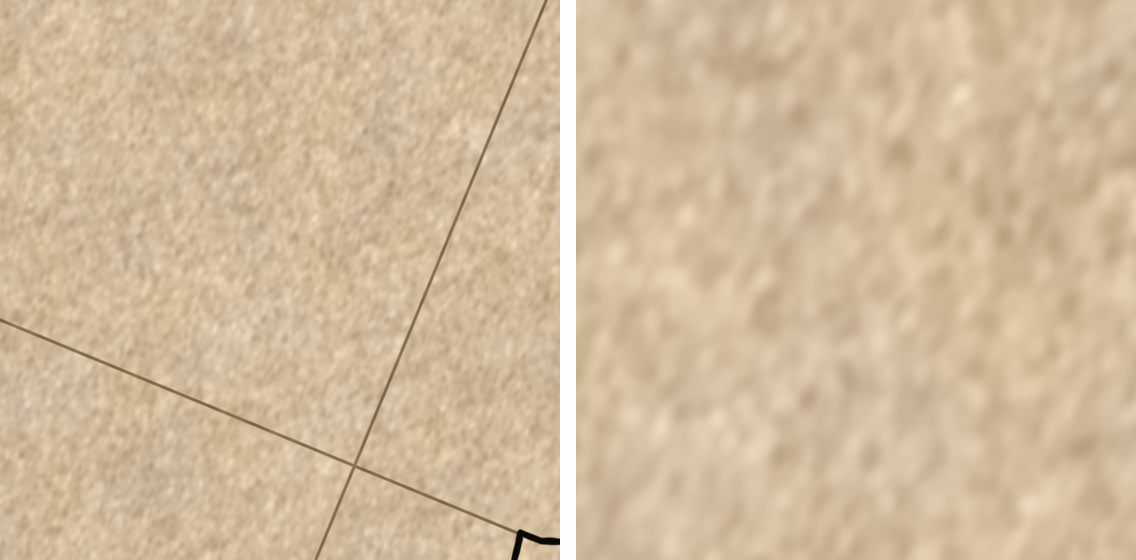
Left, the full canvas; right, a detail of the centre.
Write a WebGL 1 fragment shader that draws this texture.

```glsl
precision highp float;

uniform vec2 u_resolution;

const vec3 PAPER = vec3(0.816, 0.730, 0.608);
const vec3 SHADE_TINT = vec3(0.96, 1.03, 1.10);
const vec3 RULE_COLOR = vec3(0.44, 0.36, 0.23);
const vec3 INK_COLOR = vec3(0.04, 0.035, 0.03);

const vec2 GRID_ORIGIN = vec2(0.633, 0.168);
const vec2 GRID_AXIS = vec2(0.925, -0.381);
const float GRID_SPACING = 1.2;
const float RULE_HALF_WIDTH = 0.0027;
const float RULE_SOFTNESS = 0.0014;
const float RULE_OPACITY = 0.85;
const float RULE_END = 0.32;

const vec2 INK_BOTTOM = vec2(0.916, -0.010);
const vec2 INK_CORNER = vec2(0.930, 0.049);
const vec2 INK_BEND = vec2(0.966, 0.034);
const vec2 INK_RIGHT = vec2(1.010, 0.032);
const float INK_HALF_WIDTH = 0.0054;
const float INK_WOBBLE = 0.0012;

const float FINE_CELLS = 98.0;
const float MEDIUM_CELLS = 52.0;
const float PATCH_CELLS = 13.0;
const float BROAD_CELLS = 4.0;
const float FIBER_STRETCH = 1.2;

vec3 hash3(vec2 p) {
    vec3 q = vec3(dot(p, vec2(127.1, 311.7)),
                  dot(p, vec2(269.5, 183.3)),
                  dot(p, vec2(419.2, 371.9)));
    return fract(sin(q) * 43758.55);
}

// Cellular grain: one soft light or dark fleck per cell
float flecks(vec2 p) {
    vec2 cell = floor(p);
    vec2 local = fract(p);
    float total = 0.0;
    for (int y = -1; y <= 1; y++) {
        for (int x = -1; x <= 1; x++) {
            vec2 offset = vec2(float(x), float(y));
            vec3 h = hash3(cell + offset);
            vec2 delta = offset + h.xy - local;
            float falloff = max(0.0, 1.0 - dot(delta, delta));
            total += (2.0 * h.z - 1.0) * falloff * falloff;
        }
    }
    return total;
}

vec2 toGrid(vec2 p) {
    return vec2(dot(p, GRID_AXIS), dot(p, vec2(-GRID_AXIS.y, GRID_AXIS.x)));
}

float segmentDistance(vec2 p, vec2 a, vec2 b) {
    vec2 ab = b - a;
    float t = clamp(dot(p - a, ab) / dot(ab, ab), 0.0, 1.0);
    return length(p - a - ab * t);
}

float stroke(float distance, float halfWidth, float softness) {
    return 1.0 - smoothstep(halfWidth - softness, halfWidth + softness, distance);
}

vec3 paper(vec2 uv) {
    vec2 fiber = toGrid(uv) * vec2(FIBER_STRETCH, 1.0 / FIBER_STRETCH);
    float shade = 0.052 * flecks(fiber * FINE_CELLS)
                + 0.038 * flecks(fiber * MEDIUM_CELLS + 17.3)
                + 0.016 * flecks(uv * PATCH_CELLS + 41.7)
                + 0.012 * flecks(uv * BROAD_CELLS + 73.1);

    // Faint gray and yellow staining
    float stain = 0.016 * flecks(uv * PATCH_CELLS + 95.2);
    return PAPER + SHADE_TINT * shade + vec3(-0.2, 0.0, 1.0) * stain;
}

float ruledLines(vec2 uv, float pixel) {
    vec2 grid = toGrid(uv - GRID_ORIGIN);
    vec2 d = abs(mod(grid + 0.5 * GRID_SPACING, GRID_SPACING) - 0.5 * GRID_SPACING);
    float softness = max(RULE_SOFTNESS, pixel);
    float across = stroke(d.y, RULE_HALF_WIDTH, softness);
    across *= 1.0 - smoothstep(RULE_END - pixel, RULE_END + pixel, grid.x);
    return max(stroke(d.x, RULE_HALF_WIDTH, softness), across);
}

float inkOutline(vec2 uv, float pixel) {
    float d = segmentDistance(uv, INK_BOTTOM, INK_CORNER);
    d = min(d, segmentDistance(uv, INK_CORNER, INK_BEND));
    d = min(d, segmentDistance(uv, INK_BEND, INK_RIGHT));
    d += INK_WOBBLE * flecks(uv * MEDIUM_CELLS);
    return stroke(d, INK_HALF_WIDTH, max(RULE_SOFTNESS, pixel));
}

void main() {
    vec2 uv = gl_FragCoord.xy / u_resolution;
    float pixel = 1.0 / min(u_resolution.x, u_resolution.y);

    vec3 color = paper(uv);
    float wear = RULE_OPACITY + 0.1 * flecks(uv * MEDIUM_CELLS + 29.4);
    color = mix(color, RULE_COLOR, wear * ruledLines(uv, pixel));
    color = mix(color, INK_COLOR, inkOutline(uv, pixel));
    gl_FragColor = vec4(color, 1.0);
}
```
